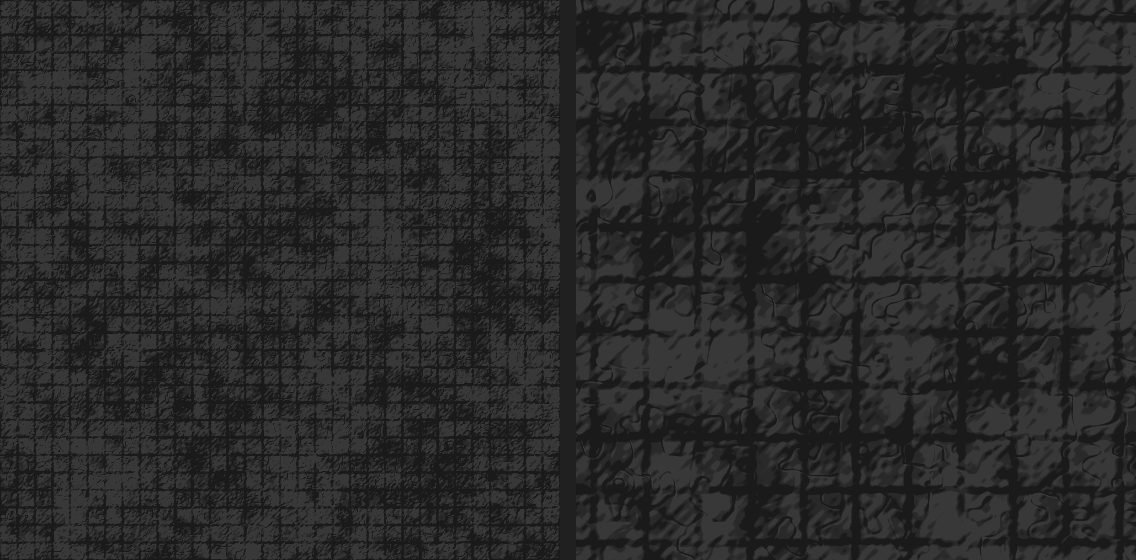
Left: the whole. Right: its middle third, enlarged.
Give the GLSL for this texture, as a WebGL 1 fragment shader.

```glsl
precision highp float;
// Worn charcoal surface, embossed with fine veins and a 32 by 32 grid of dark grooves.
uniform vec2 u_resolution;

const float CELLS = 32.0;
const vec3 DARK = vec3(0.10);
const vec3 MID = vec3(0.16);
const vec3 LIGHT = vec3(0.22);

float hash(vec2 p) {
  vec3 q = fract(p.xyx * 0.1031);
  q += dot(q, q.yzx + 33.33);
  return fract((q.x + q.y) * q.z);
}

float noise(vec2 p) {
  vec2 i = floor(p);
  vec2 f = fract(p);
  f = f * f * (3.0 - 2.0 * f);
  float low = mix(hash(i), hash(i + vec2(1.0, 0.0)), f.x);
  float high = mix(hash(i + vec2(0.0, 1.0)), hash(i + vec2(1.0, 1.0)), f.x);
  return mix(low, high, f.y);
}

float fbm(vec2 p) {
  float sum = 0.0;
  float weight = 0.5;
  for (int i = 0; i < 4; i++) {
    sum += weight * noise(p);
    p = mat2(1.6, 1.2, -1.2, 1.6) * p + 17.3;
    weight *= 0.5;
  }
  return sum / 0.9375;
}

// Thin wandering cracks along the middle level of a warped noise field
float veins(vec2 p, float scale, float width) {
  vec2 warp = vec2(noise(p * scale * 1.7 + 5.0), noise(p * scale * 1.7 + 41.0));
  float level = noise(p * scale + 1.3 * warp);
  return 1.0 - smoothstep(0.0, width, abs(level - 0.5));
}

// Fine grain, stretched along the rising diagonal
float grain(vec2 p) {
  vec2 q = vec2(p.x + p.y, p.y - p.x) * 0.7071;
  return noise(q * vec2(170.0, 310.0) + 700.0);
}

float surfaceHeight(vec2 p) {
  return 0.6 * grain(p) - 0.35 * veins(p, 62.0, 0.11) - 0.2 * veins(p + 3.7, 31.0, 0.05);
}

// Grooves on the cell borders, with ragged edges and uneven depth
float grooves(vec2 p, float cells, float softness) {
  vec2 ragged = vec2(noise(p * 190.0 + 9.0), noise(p * 190.0 + 77.0)) - 0.5;
  vec2 q = p * cells + 0.07 * ragged;
  vec2 gap = abs(fract(q + 0.5) - 0.5);
  vec2 line = 1.0 - smoothstep(vec2(0.07 - softness), vec2(0.07 + softness), gap);
  vec2 wear = vec2(noise(p * vec2(32.0, 21.0) + 13.0), noise(p * vec2(21.0, 32.0) + 59.0));
  line *= mix(vec2(0.28), vec2(0.6), wear);
  return max(line.x, line.y);
}

// Three flat tones with softened steps
vec3 threeTones(float t) {
  vec3 color = mix(DARK, MID, smoothstep(0.29, 0.45, t));
  return mix(color, LIGHT, smoothstep(0.54, 0.70, t));
}

void main() {
  vec2 p = gl_FragCoord.xy / u_resolution;
  float pixel = 1.0 / min(u_resolution.x, u_resolution.y);

  // Slope facing the light at the upper left
  vec2 toLight = vec2(-0.0011, 0.0013);
  float relief = surfaceHeight(p) - surfaceHeight(p + toLight);

  // Dark stains in broad drifts and small blots
  float drift = fbm(p * 7.0 + 23.0) - 0.5;
  float blots = fbm(p * 34.0 + 91.0) - 0.5;

  float tone = 0.68 + 0.75 * relief + 0.55 * drift + 1.15 * blots;
  tone += 0.4 * (grain(p) - 0.5);
  tone -= 0.25 * veins(p, 62.0, 0.11);
  tone -= grooves(p, CELLS, max(0.04, 0.7 * pixel * CELLS));

  gl_FragColor = vec4(threeTones(tone), 1.0);
}
```
